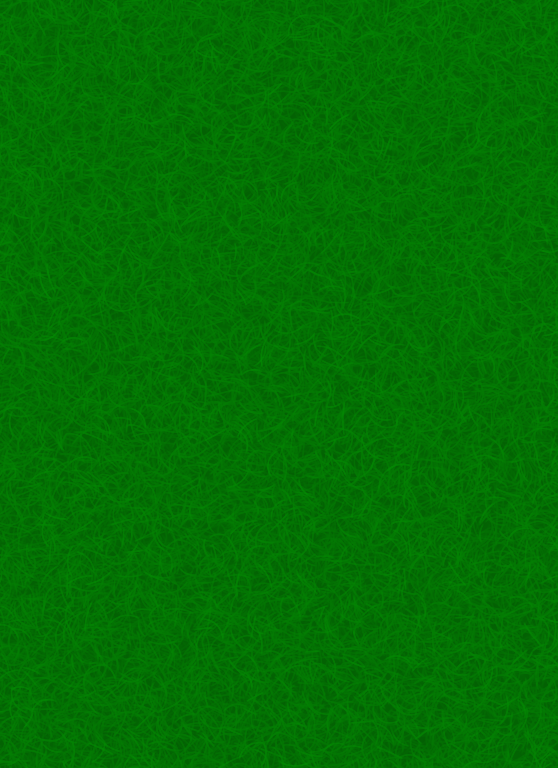
Reproduce this texture procedurally as a Shadertoy shader.

```glsl
// Green felt: many layers of short, curved fibres lying in random directions.
// Each layer scatters one bent fibre per grid cell and is blended over the
// darker layers below; layered sines add faint, broad unevenness.

const int LAYERS = 18;
const float CELL_SIZE = 0.024;        // grid step, in canvas heights
const float FIBRE_HALF_WIDTH = 0.0011;
const float FIBRE_OPACITY = 0.68;
const float DEEP_GREEN = 0.385;
const float LOW_GREEN = 0.412;
const float TOP_GREEN = 0.507;
const float TAU = 6.2831853;

vec4 hash4(vec3 seed) {
    vec4 p = fract(seed.xyzx * vec4(0.1031, 0.1030, 0.0973, 0.1099));
    p += dot(p, p.wzxy + 33.33);
    return fract((p.xxyz + p.yzzw) * p.zywx);
}

vec2 rotate(vec2 p, float angle) {
    float c = cos(angle), s = sin(angle);
    return vec2(c * p.x - s * p.y, s * p.x + c * p.y);
}

// Coverage of a parabolic fibre centred on the origin, in cell units.
float fibre(vec2 p, float halfLength, float bend, float halfWidth, float blur) {
    float offset = p.y - bend * (p.x * p.x - 0.25);
    float slope = 2.0 * bend * p.x;
    float dist = abs(offset) * inversesqrt(1.0 + slope * slope);
    float body = 1.0 - smoothstep(halfWidth - blur, halfWidth + blur, dist);
    float ends = 1.0 - smoothstep(halfLength - 0.2, halfLength, abs(p.x));
    return body * ends;
}

// Blends one layer of scattered fibres over the given shade.
float fibreLayer(float shade, vec2 uv, float layer, float layerGreen, float pixel) {
    vec2 p = rotate(uv, layer * 2.4) / CELL_SIZE + 200.0 + layer * vec2(7.31, 3.77);
    vec2 cell = floor(p);
    float halfWidth = FIBRE_HALF_WIDTH / CELL_SIZE;
    float blur = 0.5 * pixel / CELL_SIZE;
    for (int y = -1; y <= 1; y++) {
        for (int x = -1; x <= 1; x++) {
            vec2 id = cell + vec2(x, y);
            vec4 place = hash4(vec3(id, layer + 1.0));
            vec4 look = hash4(vec3(id.yx, layer + 51.0));
            vec2 local = rotate(p - id - place.xy, place.z * TAU);
            float halfLength = mix(0.5, 0.92, place.w);
            float bend = mix(-0.65, 0.65, look.x);
            float cover = fibre(local, halfLength, bend, halfWidth, blur);
            float green = layerGreen + (look.y - 0.5) * 0.07;
            shade = mix(shade, green, cover * FIBRE_OPACITY * mix(0.6, 1.0, look.z));
        }
    }
    return shade;
}

// Soft, irregular blotches from warped sines, roughly -1 to 1.
float unevenness(vec2 uv) {
    vec2 p = uv * 62.0;
    float sum = 0.0;
    for (int i = 0; i < 4; i++) {
        p = rotate(p, 1.1) * 1.27 + 1.7;
        sum += sin(p.x + 1.4 * sin(p.y * 0.63)) * sin(p.y + 1.2 * sin(p.x * 0.47));
    }
    return sum * 0.5;
}

void mainImage(out vec4 fragColor, in vec2 fragCoord) {
    float pixel = 1.0 / iResolution.y;
    vec2 uv = fragCoord * pixel;

    // Stack the fibres from the shaded depths to the lit surface.
    float green = DEEP_GREEN;
    for (int i = 0; i < LAYERS; i++) {
        float height = float(i) / float(LAYERS - 1);
        float layerGreen = mix(LOW_GREEN, TOP_GREEN, height);
        green = fibreLayer(green, uv, float(i), layerGreen, pixel);
    }

    green += 0.009 * unevenness(uv);
    fragColor = vec4(0.01, green, 0.013, 1.0);
}
```
